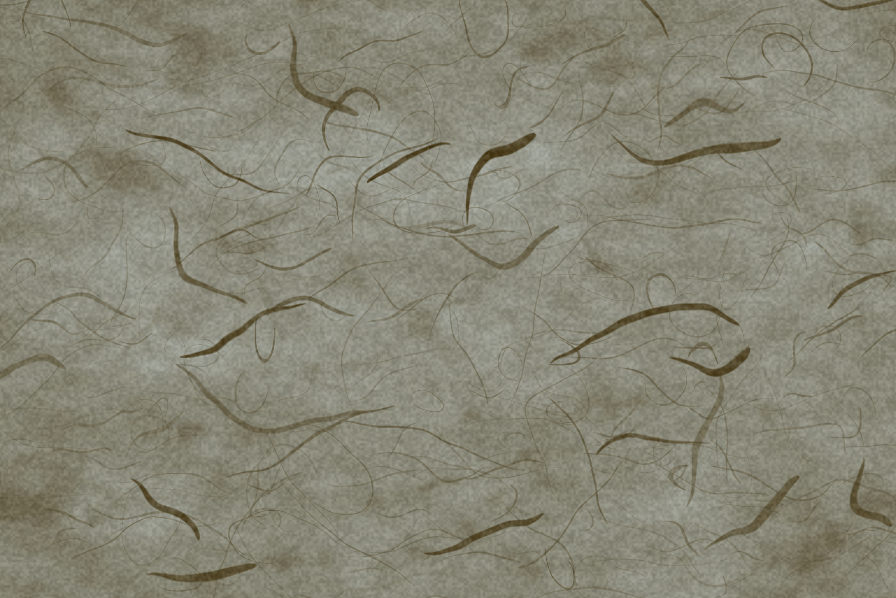
A Shadertoy shader for this texture:

```glsl
// Handmade mulberry paper: grey-green mottled pulp with scattered brown bark fibres.

const vec3 PULP = vec3(0.588, 0.594, 0.546);
const vec3 BARK = vec3(0.375, 0.338, 0.232);

float hash(vec2 p) {
    vec3 q = fract(p.xyx * 0.1031);
    q += dot(q, q.yzx + 33.33);
    return fract((q.x + q.y) * q.z);
}

vec4 hash4(float n) {
    vec4 q = fract(n * vec4(0.1031, 0.1030, 0.0973, 0.1099));
    q += dot(q, q.wzxy + 33.33);
    return fract((q.xxyz + q.yzzw) * q.zywx);
}

float noise(vec2 p) {
    vec2 i = floor(p), f = fract(p);
    f = f * f * (3.0 - 2.0 * f);
    return mix(mix(hash(i), hash(i + vec2(1, 0)), f.x),
               mix(hash(i + vec2(0, 1)), hash(i + vec2(1, 1)), f.x), f.y);
}

float fbm(vec2 p, int octaves) {
    float sum = 0.0, amp = 0.5;
    for (int i = 0; i < octaves; i++) {
        sum += amp * noise(p);
        p = mat2(1.6, 1.2, -1.2, 1.6) * p + 17.3;
        amp *= 0.5;
    }
    return sum;
}

vec2 rotate(vec2 p, float a) {
    float c = cos(a), s = sin(a);
    return vec2(c * p.x + s * p.y, c * p.y - s * p.x);
}

// Coverage of a line of the given half width, also when thinner than a pixel
float lineCover(float dist, float width, float px) {
    return clamp((width - dist) / px + 0.5, 0.0, 1.0) * min(1.0, 2.0 * width / px);
}

// Bent, wavy strand along x with tapered ends
float strand(vec2 q, float halfLen, float width, vec4 shape, float px) {
    float s = q.x / halfLen;
    if (abs(s) >= 1.0) return 0.0;
    float bend = (shape.x - 0.5) * 0.7, wave = 0.04 + 0.15 * shape.y;
    float phase = 6.283 * shape.z;
    float y = halfLen * (bend * (s * s - 0.3) + wave * sin(3.2 * s + phase));
    float slope = 2.0 * bend * s + 3.2 * wave * cos(3.2 * s + phase);
    float taper = pow(1.0 - s * s, 0.4) * (0.8 + 1.1 * (shape.w - 0.5) * s);
    return lineCover(abs(q.y - y) * inversesqrt(1.0 + slope * slope), width * taper, px);
}

// Open, flattened spiral loop
float curl(vec2 q, float radius, float width, vec4 shape, float px) {
    q.y *= 1.0 + shape.x;
    float a = atan(q.y, q.x);
    float s = a / mix(1.0, 2.8, shape.y);
    if (abs(s) >= 1.0) return 0.0;
    float r = radius * (0.85 + 0.5 * (shape.z - 0.5) * a + 0.15 * sin(2.0 * a + 6.283 * shape.w));
    return lineCover(abs(length(q) - r), width * pow(1.0 - s * s, 0.4), px);
}

// Share of light stopped by a scattered set of fibres; sizes = (shortest, longest)
float fibres(vec2 p, float aspect, int count, float seed, vec2 sizes,
             float width, float opacity, bool curled, float px) {
    float clear = 1.0;
    for (int i = 0; i < count; i++) {
        float id = float(i) + seed;
        vec4 place = hash4(id * 1.37 + 3.1), shape = hash4(id * 2.11 + 71.7);
        vec2 spot = fract(vec2(0.7549, 0.5698) * id) + 0.25 * (place.xy - 0.5);
        vec2 q = p - spot * vec2(aspect, 1.0);
        float size = mix(sizes.x, sizes.y, place.z * place.z);
        if (dot(q, q) > 2.6 * size * size) continue;
        float turn = 2.0 * place.w - 1.0;
        float w = width * mix(0.5, 1.4, shape.w);
        float cover = curled
            ? curl(rotate(q, 3.1416 * turn), size, w, shape, px)
            : strand(rotate(q, 0.1 + 1.3 * turn * abs(turn)), size, w, shape, px);
        clear *= 1.0 - cover * opacity * mix(0.5, 1.15, place.x);
    }
    return 1.0 - clear;
}

void mainImage(out vec4 fragColor, in vec2 fragCoord) {
    float px = 1.0 / iResolution.y;
    float aspect = iResolution.x * px;
    vec2 p = fragCoord * px;
    vec2 fromCentre = fragCoord / iResolution.xy - 0.5;

    // Pulp: cloudy thickness, brown stains, darker borders
    float cloud = fbm(p * vec2(4.5, 7.0), 5) - 0.48;
    float fleck = fbm(p * vec2(20.0, 36.0) + 9.0, 3) - 0.44;
    float stain = smoothstep(0.56, 0.80, fbm(p * vec2(10.0, 13.0) + 40.0, 4));
    float density = 0.08 + 0.62 * cloud + 0.50 * fleck + 0.35 * stain
                  + 0.55 * dot(fromCentre, fromCentre);

    // Fibres, from hair-thin to bold, on slightly warped paper
    vec2 warp = vec2(noise(p * 8.0), noise(p * 8.0 + 50.0)) - 0.5;
    vec2 kink = vec2(noise(p * 27.0 + 20.0), noise(p * 27.0 + 80.0)) - 0.5;
    vec2 w = p + 0.035 * warp + 0.007 * kink;
    float streak = 0.75 + 0.45 * noise(p * vec2(45.0, 110.0));
    density = mix(density, 0.90, fibres(w, aspect, 34, 877.0, vec2(0.04, 0.13), 0.0065, 0.24, false, 3.0 * px));
    density = mix(density, 1.00, fibres(w, aspect, 300, 11.0, vec2(0.03, 0.17), 0.0013, 0.48, false, px));
    density = mix(density, 1.00, fibres(w, aspect, 110, 407.0, vec2(0.03, 0.10), 0.0012, 0.50, true, px));
    density = mix(density, 1.05, streak * fibres(w, aspect, 64, 509.0, vec2(0.04, 0.17), 0.0027, 0.62, false, px));
    density = mix(density, 1.10, streak * fibres(w, aspect, 13, 613.0, vec2(0.04, 0.09), 0.0034, 0.68, true, px));
    density = mix(density, 1.22, streak * fibres(w, aspect, 24, 733.0, vec2(0.07, 0.18), 0.0060, 0.88, false, 1.5 * px));

    // Fine paper tooth
    float tooth = noise(p * 257.0) + 0.6 * noise(p * vec2(140.0, 180.0) + 5.0) - 0.8;
    vec3 colour = mix(PULP, BARK, density) + 0.088 * tooth;
    fragColor = vec4(clamp(colour, 0.0, 1.0), 1.0);
}
```
